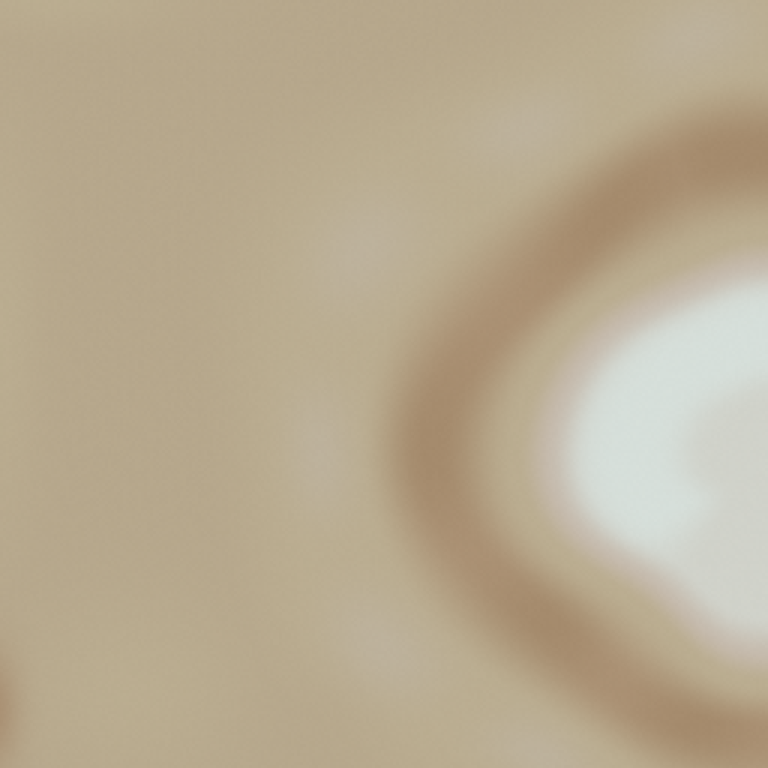
A Shadertoy shader for this background:

```glsl
float hash(vec2 p) {
    return fract(sin(dot(p, vec2(127.1, 311.7))) * 43758.5453);
}

// Soft elliptical spot
float glow(vec2 p, vec2 center, vec2 size) {
    vec2 d = (p - center) / size;
    return exp(-dot(d, d));
}

// Radius that wavers with the angle, as an even cosine series
float wavyRadius(float angle, vec4 weights) {
    return dot(weights, cos(angle * vec4(0.0, 2.0, 4.0, 6.0)));
}

void mainImage(out vec4 fragColor, in vec2 fragCoord) {
    vec2 uv = fragCoord / iResolution.xy;

    // Polar frame around the pale pool; angle zero points left
    vec2 p = uv - vec2(1.0, 0.41);
    float r = length(p);
    float angle = atan(p.y, -p.x);
    float s = sin(angle);
    float s2 = sin(2.0 * angle);

    // Pool rim, middle of the brown band, and outer halo
    float rim = wavyRadius(angle, vec4(0.2925, 0.0208, 0.0175, -0.003))
              + 0.02 * s2 * s2 * s2 - 0.009 * s;
    float band = wavyRadius(angle, vec4(0.3918, 0.0217, 0.0238, 0.0098))
               + 0.016 * pow(abs(s), 5.0) * sign(s);
    float halo = wavyRadius(angle, vec4(0.5485, 0.03, 0.0215, -0.017))
               + 0.018 * s2;

    // Contour level: 0 at the rim, 1 in the band, 2 at the halo
    float level = r < band ? (r - rim) / (band - rim)
                           : 1.0 + (r - band) / (halo - band);

    // Sandy ground with broad light patches
    vec3 sand = vec3(0.714, 0.655, 0.548);
    vec3 lightSand = vec3(0.73, 0.677, 0.565);
    float patches = 1.0 - smoothstep(2.2, 3.2, level);
    patches = max(patches, glow(uv, vec2(0.0, 0.57), vec2(0.05, 0.25)));
    patches = max(patches, glow(uv, vec2(0.17, 0.1), vec2(0.16, 0.12)));
    patches = max(patches, glow(uv, vec2(0.08, 1.0), vec2(0.16, 0.04)));
    patches *= 1.0 - 0.8 * glow(uv, vec2(0.46, 0.96), vec2(0.17, 0.08));
    patches *= 1.0 - 0.7 * glow(uv, vec2(0.42, 0.06), vec2(0.08, 0.07));
    vec3 color = mix(sand, lightSand, patches);

    // Grey lobes along the halo
    float haloLobes = 0.55 + 0.45 * cos(13.5 * angle);
    float haloGlow = exp(-pow((level - 2.0) / 0.32, 2.0));
    color = mix(color, vec3(0.74, 0.695, 0.61), haloGlow * haloLobes);

    // Brown band with darker stretches
    float bandLobes = 0.5 + 0.5 * cos(angle * (angle < 0.0 ? 9.6 : 6.3));
    bandLobes = max(bandLobes, smoothstep(1.15, 1.4, angle));
    vec3 brown = mix(vec3(0.667, 0.567, 0.453), vec3(0.645, 0.543, 0.425), bandLobes);
    float bandMask = smoothstep(0.0, 0.85, level) * (1.0 - smoothstep(1.0, 1.65, level));
    color = mix(color, brown, bandMask);

    // Brown spot by the lower left corner
    color = mix(color, vec3(0.655, 0.55, 0.435),
                0.9 * glow(uv, vec2(-0.01, 0.075), vec2(0.035, 0.075)));

    // Pool: rosy edge, grey body, pale crescent
    float depth = r / rim;
    color = mix(color, vec3(0.77, 0.725, 0.67), 1.0 - smoothstep(0.86, 1.0, depth));
    color = mix(color, vec3(0.815, 0.822, 0.79), 1.0 - smoothstep(0.7, 0.9, depth));
    float crescent = exp(-pow((depth - 0.54) / 0.22, 4.0)) * smoothstep(-1.0, -0.5, angle);
    color = mix(color, vec3(0.838, 0.873, 0.853), crescent);

    // Fine grain
    color += 0.008 * (hash(floor(uv * 256.0)) - 0.5);
    fragColor = vec4(color, 1.0);
}
```
